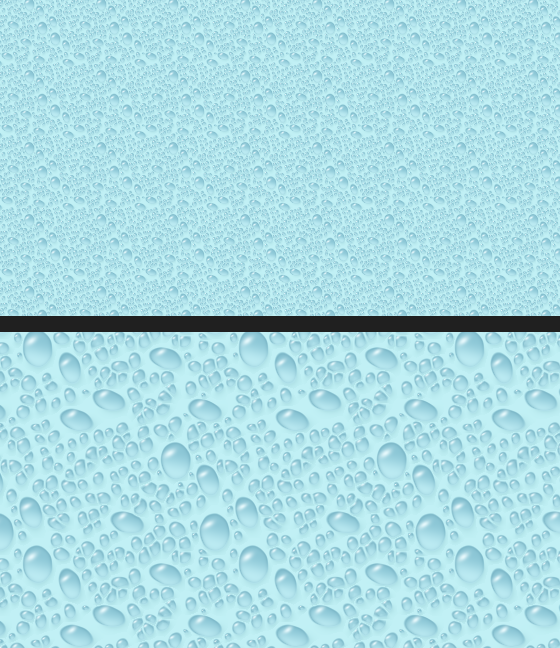
Top, the full canvas; bottom, a detail of the centre.
This texture is drawn by a WebGL 2 fragment shader. Its source:

```glsl
#version 300 es
precision highp float;
// Water drops beaded on a pale blue film, as a square tile repeated without change.
// Slanting rows, each of a pair and a lone drop, set the large drops; a turned lattice
// packs small ones in the room left. Distance to a drop drives rim, body and shadow.
uniform vec2 u_resolution;
out vec4 fragColor;

const float TILE = 0.2278;                // tile side, in canvas heights
const vec2 ANCHOR = vec2(0.0926, 0.076);  // where a tile starts
const int LARGE_COUNT = 11;
const int ROWS = 4;
const vec2 FIRST_ROW = vec2(0.075, -0.05);
const vec2 ROW_STEP = vec2(0.18, -0.24);
const vec2 PAIR_HALF = vec2(0.075, 0.045);
const float LONE_SHIFT = 0.52;
const vec2 LATTICE = vec2(14.0, 5.0);     // whole numbers, so the lattice wraps
const float SMALL_RADIUS = 0.037;         // in tile sides
const float SMALLEST = 0.011;
const float JITTER = 0.6;
const float GAP = 0.007;                  // film between two drops
const float RIM = 0.012;
const float WARP = 0.007;
const float WARP_GRID = 16.0;
const vec3 FILM = vec3(0.755, 0.942, 0.960);
const vec3 PALE = vec3(0.735, 0.920, 0.950);
const vec3 DEEP = vec3(0.550, 0.780, 0.840);
const vec3 EDGE = vec3(0.475, 0.705, 0.770);
const vec3 SHADOW = vec3(0.610, 0.820, 0.845);
const vec3 GLINT = vec3(0.930, 0.990, 1.000);

struct Drop { vec2 center; float radius; float lean; float stretch; };
struct Nearest { float first; float second; Drop drop; };

vec2 hash2(vec2 cell, float seed) {
  vec3 q = fract((cell.xyx + seed) * vec3(0.1031, 0.1030, 0.0973));
  q += dot(q, q.yzx + 33.33);
  return fract((q.xx + q.yz) * q.zy);
}
float slope(vec2 cell, vec2 offset, float seed) {
  return dot(hash2(mod(cell, WARP_GRID), seed) * 2.0 - 1.0, offset);
}
// Gradient noise that wraps at the tile border.
float gradientNoise(vec2 p, float seed) {
  vec2 i = floor(p), f = fract(p), k = vec2(0.0, 1.0);
  vec2 u = f * f * (3.0 - 2.0 * f);
  float low = mix(slope(i, f, seed), slope(i + k.yx, f - k.yx, seed), u.x);
  float high = mix(slope(i + k.xy, f - k.xy, seed), slope(i + k.yy, f - k.yy, seed), u.x);
  return mix(low, high, u.y);
}

// Pairs are one broad and one narrow upright drop; the rest lie on their side.
Drop largeDrop(int index) {
  int rowIndex = ROWS - 1 - index % ROWS, kind = index / ROWS;
  float side = kind == 0 ? -1.0 : 1.0, tilt = rowIndex % 2 == 0 ? -1.0 : 1.0;
  vec2 center = FIRST_ROW + float(rowIndex) * ROW_STEP;
  center += kind == 2 ? vec2(LONE_SHIFT, 0.0) : side * PAIR_HALF * vec2(1.0, tilt);
  vec3 form = kind == 0 ? vec3(0.078, 0.1, 1.13) : vec3(0.061, 0.35, 1.25);
  if (kind == 2 || rowIndex == ROWS - 1) form = vec3(0.062, 1.25, 1.28);
  return Drop(center, form.x, form.y, form.z);
}
Drop smallDrop(vec2 cell) {
  mat2 turn = mat2(LATTICE.x, LATTICE.y, -LATTICE.y, LATTICE.x);
  float count = dot(LATTICE, LATTICE);
  vec2 id = mod(turn * cell, count);
  vec2 place = hash2(id, 3.0), form = hash2(id, 41.0);
  vec2 center = turn * (cell + 0.5 + JITTER * (place - 0.5)) / count;
  float radius = SMALL_RADIUS * mix(0.58, 1.0, form.x);
  return Drop(center, radius, mix(-0.4, 1.6, form.y * form.y), mix(1.05, 1.22, place.x));
}

// Signed distance to an oval leaning to the left of the vertical.
float dropDistance(vec2 p, Drop drop) {
  float c = cos(drop.lean), s = sin(drop.lean);
  vec2 q = mat2(c, -s, s, c) * (p - drop.center);
  return (length(q * vec2(drop.stretch, 1.0 / drop.stretch)) - drop.radius) / drop.stretch;
}
void keepNearest(inout Nearest near, vec2 p, Drop drop) {
  float d = dropDistance(p, drop);
  near.second = min(near.second, max(d, near.first));
  if (d < near.first) { near.first = d; near.drop = drop; }
}
Nearest largeDrops(vec2 p) {
  Nearest near = Nearest(1.0, 1.0, Drop(p, 1.0, 0.0, 1.0));
  for (int i = 0; i < LARGE_COUNT; i++) {
    Drop drop = largeDrop(i);
    drop.center += floor(p - drop.center + 0.5);
    keepNearest(near, p, drop);
  }
  return near;
}
Nearest allDrops(vec2 p) {
  Nearest near = largeDrops(p);
  vec2 home = floor(mat2(LATTICE.x, -LATTICE.y, LATTICE.y, LATTICE.x) * p);
  for (int i = 0; i < 9; i++) {
    Drop drop = smallDrop(home + vec2(i % 3 - 1, i / 3 - 1));
    drop.radius = min(drop.radius, largeDrops(drop.center).first - GAP);
    if (drop.radius > SMALLEST) keepNearest(near, p, drop);
  }
  return near;
}

void main() {
  vec2 p = (gl_FragCoord.xy / u_resolution.y - ANCHOR) / TILE, w = p * WARP_GRID;
  float pixel = 0.7 / (u_resolution.y * TILE);
  p += WARP * vec2(gradientNoise(w, 5.0), gradientNoise(w, 19.0));
  // Touching drops are parted by a thin strip of film.
  Nearest near = allDrops(p);
  float d = max(near.first, 0.5 * (near.first - near.second + GAP));
  vec2 local = (p - near.drop.center) / near.drop.radius;
  // Film, with a soft shadow below and to the right of each drop.
  float below = smoothstep(-0.1, 1.0, dot(normalize(local + 0.0001), vec2(0.5, -0.866)));
  vec3 color = mix(FILM, SHADOW, 0.5 * below * exp(-max(d, 0.0) / RIM));
  // Body, deep at the top, with a dark rim and a bright upper left glint.
  float depth = mix(0.62, 1.0, smoothstep(0.03, 0.065, near.drop.radius));
  vec3 body = mix(PALE, DEEP, depth * smoothstep(-0.8, 0.7, local.y + 0.25 * local.x));
  float rim = exp(-abs(d + 0.4 * RIM) / (0.5 * RIM));
  body = mix(body, EDGE, rim * mix(0.75, 0.25, below));
  vec2 g = mat2(0.82, -0.57, 0.57, 0.82) * (local - vec2(-0.36, 0.48)) / vec2(0.36, 0.18);
  body = mix(body, GLINT, 0.9 * exp(-dot(g, g)));
  fragColor = vec4(mix(color, body, 1.0 - smoothstep(-pixel, pixel, d)), 1.0);
}
```
